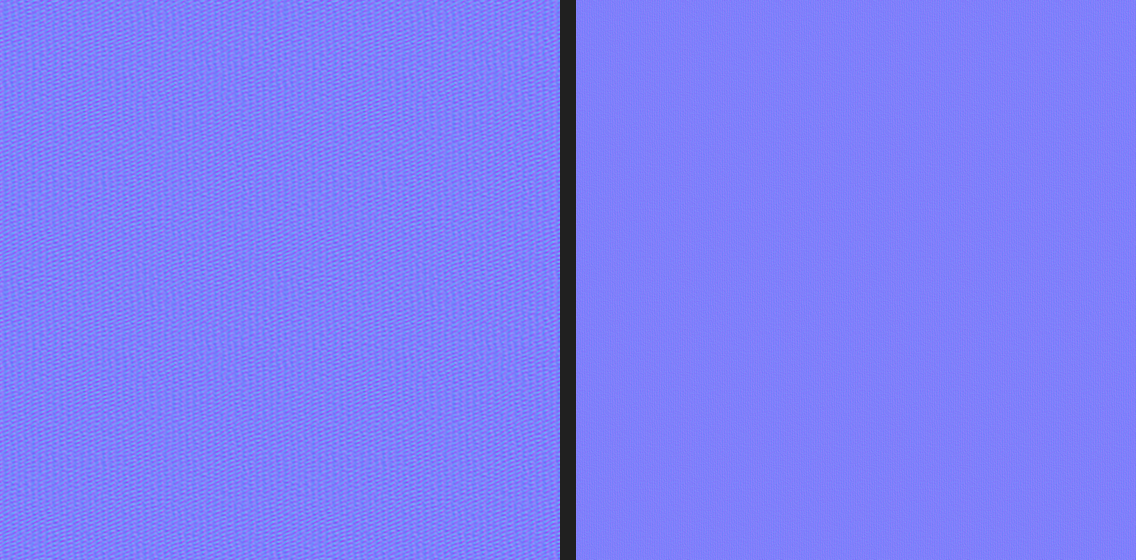
Left: one tile. Right: repeated 3 by 3.
A three.js fragment shader for this texture map:

```glsl
// Tangent-space normal map of a fine ribbed twill cloth: 80 ribs across, 128 stitch rows down.
// A height field of ribs, slanted stitches and fibre noise is differentiated into a normal;
// one woven patch with wrapping noise is laid 2 by 2, so every edge continues seamlessly.
varying vec2 vUv;

const float TAU = 6.2831853;

float hash(vec2 p) {
  vec3 q = fract(vec3(p.xyx) * 0.1031);
  q += dot(q, q.yzx + 33.33);
  return fract((q.x + q.y) * q.z);
}

// Value noise from -1 to 1 that wraps over one patch; cells = lattice size
float wrapNoise(vec2 p, vec2 cells) {
  p *= cells;
  vec2 i = floor(p), f = fract(p);
  f = f * f * (3.0 - 2.0 * f);
  vec2 a = mod(i, cells), b = mod(i + 1.0, cells);
  float low = mix(hash(a), hash(vec2(b.x, a.y)), f.x);
  float high = mix(hash(vec2(a.x, b.y)), hash(b), f.x);
  return mix(low, high, f.y) * 2.0 - 1.0;
}

float clothHeight(vec2 p) {
  // Ribs wander slightly sideways
  float ribPhase = 40.0 * p.x + 0.16 * wrapNoise(p, vec2(20.0, 32.0));
  float rib = cos(TAU * ribPhase);

  // Stitches climb to the right and slip a little from rib to rib
  float slip = 0.20 * wrapNoise(p, vec2(40.0, 16.0)) + 0.25 * wrapNoise(p, vec2(7.0, 9.0));
  float stitch = sin(TAU * (64.0 * p.y - 28.0 * p.x + slip));

  // Uneven tension between areas of the cloth
  float tension = 1.0 + 0.35 * wrapNoise(p, vec2(10.0, 14.0));
  float weave = stitch * (0.95 + 0.5 * rib) * tension + 0.75 * rib * (1.6 - 0.6 * tension);

  // Loose fibres
  float fibre = 0.75 * wrapNoise(p, vec2(128.0)) + 0.5 * wrapNoise(p + 0.37, vec2(72.0, 110.0));
  return weave + fibre;
}

void main() {
  vec2 p = fract(vUv * 2.0);
  vec2 e = vec2(1.0 / 512.0, 0.0);

  // Central differences give the surface slope
  vec2 slope = vec2(clothHeight(p + e.xy) - clothHeight(p - e.xy),
                    clothHeight(p + e.yx) - clothHeight(p - e.yx)) * 0.00055 / (2.0 * e.x);

  vec3 normal = normalize(vec3(-slope, 1.0));
  vec3 color = 0.5 + 0.5 * normal;
  gl_FragColor = vec4(color.rg, min(color.b, 0.985), 1.0);
}
```
